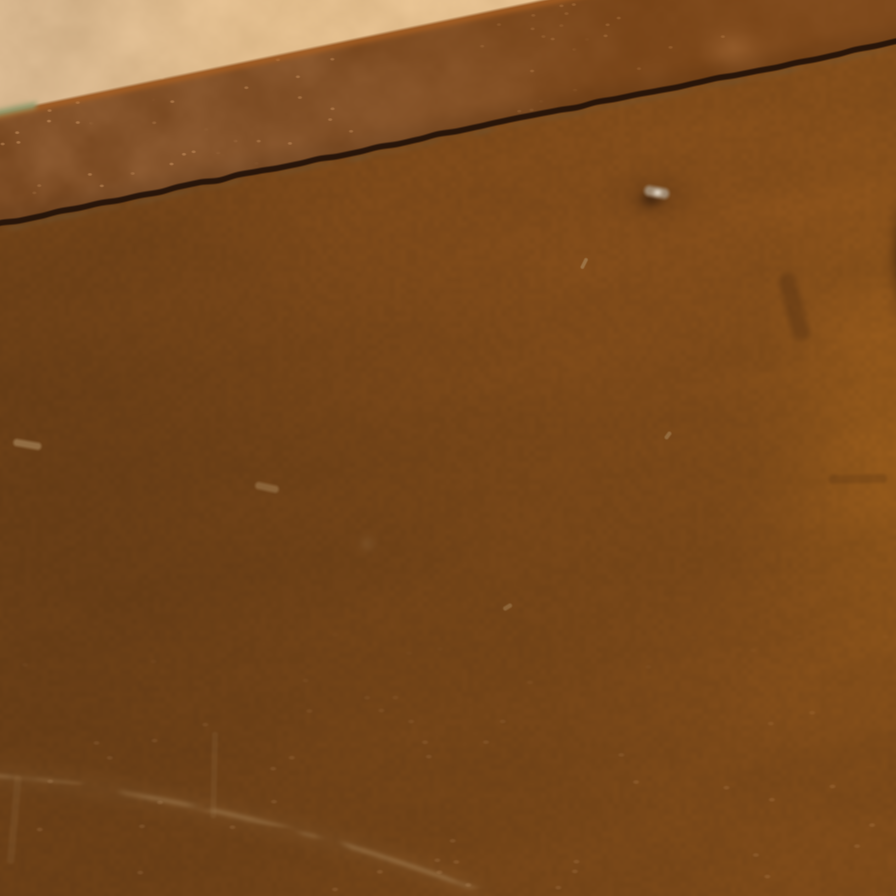
Reproduce this texture procedurally as a Shadertoy shader.

```glsl
// Worn brown wooden panel under a slanted trim board, with a pale wall in the corner.
// Slanted lines divide the regions; broad gradients light the wood, value noise
// gives grain and mottling, and soft capsules draw the chips, scratches and nail.

float hash(vec2 p) {
    return fract(sin(dot(p, vec2(127.1, 311.7))) * 43758.5453);
}

float noise(vec2 p) {
    vec2 i = floor(p), f = fract(p);
    f = f * f * (3.0 - 2.0 * f);
    return mix(mix(hash(i), hash(i + vec2(1, 0)), f.x),
               mix(hash(i + vec2(0, 1)), hash(i + vec2(1, 1)), f.x), f.y);
}

float fbm(vec2 p) {
    float sum = 0.0, amp = 0.5;
    for (int i = 0; i < 4; i++) {
        sum += amp * noise(p);
        p = p * 2.03 + 17.3;
        amp *= 0.5;
    }
    return sum;
}

// Soft round falloff, stretched by radius
float glow(vec2 p, vec2 center, vec2 radius) {
    vec2 d = (p - center) / radius;
    return exp(-dot(d, d));
}

// Soft-edged capsule from a to b
float stroke(vec2 p, vec2 a, vec2 b, float width) {
    vec2 pa = p - a, ba = b - a;
    float t = clamp(dot(pa, ba) / dot(ba, ba), 0.0, 1.0);
    return 1.0 - smoothstep(width * 0.3, width * 1.3, length(pa - ba * t));
}

// Small random bright flecks, one per grid cell
float flecks(vec2 p, float cells, float density) {
    vec2 id = floor(p * cells);
    vec2 offset = 0.25 + 0.5 * vec2(hash(id), hash(id + 7.7));
    float d = length((fract(p * cells) - offset) * vec2(0.8, 1.2));
    return step(1.0 - density, hash(id + 31.4)) * (1.0 - smoothstep(0.05, 0.24, d));
}

vec3 panelColor(vec2 p) {
    vec3 color = mix(vec3(0.425, 0.25, 0.088), vec3(0.485, 0.285, 0.095), smoothstep(0.1, 1.0, p.x));
    color += vec3(0.045, 0.024, 0.008) * glow(p, vec2(0.55, 0.77), vec2(0.5, 0.22));
    color += vec3(0.075, 0.05, 0.005) * glow(p, vec2(1.0, 0.5), vec2(0.13, 0.25));
    color -= vec3(0.02, 0.012, 0.004) * glow(p, vec2(0.0, 0.4), vec2(0.3, 0.3));
    float grain = fbm(vec2(p.x * 5.0, (p.y - 0.15 * p.x) * 16.0)) - 0.47;
    color *= 1.0 + (0.07 + 0.1 * smoothstep(0.7, 1.0, p.x)) * grain;
    return color * (1.0 + 0.05 * (noise(p * 160.0) - 0.5));
}

vec3 trimColor(vec2 p, float height) {
    vec3 color = mix(vec3(0.51, 0.315, 0.155), vec3(0.485, 0.275, 0.095), smoothstep(0.2, 0.9, p.x));
    float worn = fbm(p * 18.0) - 0.45;
    color += vec3(0.14, 0.13, 0.12) * worn * mix(1.0, 0.45, p.x);
    float dust = flecks(p, 85.0, 0.12) * smoothstep(0.42, 0.55, fbm(p * 9.0 + 4.0));
    color += vec3(0.16, 0.15, 0.13) * dust * mix(1.0, 0.35, p.x);
    color += vec3(0.08, 0.07, 0.06) * glow(p, vec2(0.82, 0.945), vec2(0.03, 0.02));
    return color * mix(0.92, 1.0, smoothstep(0.0, 0.03, height));
}

vec3 wallColor(vec2 p) {
    vec3 color = mix(vec3(0.84, 0.71, 0.55), vec3(0.89, 0.745, 0.555), smoothstep(0.0, 0.35, p.x));
    return color + 0.09 * (fbm(p * 22.0) - 0.47);
}

// Chips, scratches, smudges and the nail head
vec3 addWear(vec3 color, vec2 p) {
    vec3 pale = vec3(0.68, 0.55, 0.38), dark = vec3(0.27, 0.15, 0.055);
    color = mix(color, dark, 0.3 * stroke(p, vec2(0.879, 0.685), vec2(0.894, 0.63), 0.012));
    color = mix(color, dark, 0.6 * glow(p, vec2(1.005, 0.715), vec2(0.01, 0.05)));
    color = mix(color, dark, 0.2 * stroke(p, vec2(0.93, 0.465), vec2(0.985, 0.466), 0.006));
    color = mix(color, pale, 0.6 * stroke(p, vec2(0.019, 0.506), vec2(0.042, 0.502), 0.005));
    color = mix(color, pale, 0.45 * stroke(p, vec2(0.289, 0.458), vec2(0.307, 0.454), 0.005));
    color = mix(color, pale, 0.6 * stroke(p, vec2(0.65, 0.702), vec2(0.654, 0.71), 0.0025));
    color = mix(color, pale, 0.5 * stroke(p, vec2(0.744, 0.512), vec2(0.747, 0.516), 0.0028));
    color = mix(color, pale, 0.45 * stroke(p, vec2(0.564, 0.321), vec2(0.569, 0.324), 0.003));
    color = mix(color, pale, 0.15 * glow(p, vec2(0.41, 0.393), vec2(0.008)));

    // Long broken scratch bending toward the bottom edge
    float bend = p.y - (0.134 - 0.1 * p.x - 0.26 * p.x * p.x);
    float broken = smoothstep(0.35, 0.75, noise(p * vec2(35.0, 60.0)));
    float scratch = exp(-pow(bend / 0.004, 2.0)) * broken + 0.2 * exp(-pow(bend / 0.016, 2.0));
    color = mix(color, pale, 0.32 * scratch * (1.0 - smoothstep(0.52, 0.56, p.x)));
    color = mix(color, pale, 0.12 * stroke(p, vec2(0.238, 0.09), vec2(0.24, 0.18), 0.004));
    color = mix(color, pale, 0.12 * stroke(p, vec2(0.012, 0.04), vec2(0.02, 0.13), 0.005));
    color += 0.06 * flecks(p, 60.0, 0.05) * (1.0 - smoothstep(0.1, 0.35, p.y));

    // Nail head with its shadow and glint
    color = mix(color, dark, 0.25 * glow(p, vec2(0.733, 0.781), vec2(0.04, 0.025)));
    color = mix(color, dark, 0.8 * glow(p, vec2(0.727, 0.778), vec2(0.012, 0.009)));
    color = mix(color, vec3(0.62, 0.53, 0.43), stroke(p, vec2(0.725, 0.787), vec2(0.741, 0.784), 0.007));
    return mix(color, vec3(0.85, 0.8, 0.73), glow(p, vec2(0.734, 0.785), vec2(0.005, 0.004)));
}

void mainImage(out vec4 fragColor, in vec2 fragCoord) {
    vec2 p = fragCoord / iResolution.xy;
    float soft = max(0.0016, 1.0 / iResolution.y);
    float seam = p.y - (0.75 + 0.203 * p.x) + 0.0025 * (noise(vec2(p.x * 45.0, 3.0)) - 0.5);
    float rim = p.y - (0.8735 + 0.207 * p.x);

    // Panel, trim and wall
    vec3 color = addWear(panelColor(p), p);
    color = mix(color, vec3(0.42, 0.33, 0.2), 0.4 * exp(-pow((seam + 0.007) / 0.004, 2.0)) * noise(p * 50.0));
    color = mix(color, trimColor(p, seam), smoothstep(-soft, soft, seam));
    color = mix(color, vec3(0.66, 0.37, 0.13), 0.7 * exp(-pow((rim + 0.002) / 0.005, 2.0)));
    color = mix(color, wallColor(p), smoothstep(-soft, soft * 2.0, rim));
    float corner = exp(-pow((rim - 0.001) / 0.005, 2.0)) * (1.0 - smoothstep(0.035, 0.046, p.x));
    color = mix(color, vec3(0.56, 0.6, 0.42), 0.8 * corner);

    // Dark gap beneath the trim
    float gap = 1.0 - smoothstep(0.0018, 0.0048, abs(seam));
    color = mix(color, vec3(0.13, 0.065, 0.03), 0.92 * gap);
    fragColor = vec4(color, 1.0);
}
```
